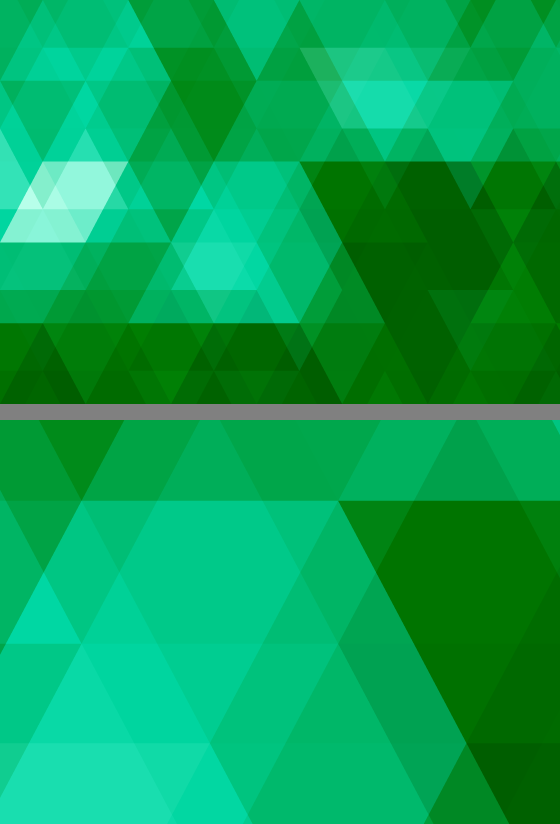
Top: the whole. Bottom: its middle third, enlarged.
Write a Shadertoy shader that draws this background.

```glsl
// Faceted green mosaic: two lattices of triangles, one a translucent copy
// shifted downwards. Each triangle takes a flat tone from a smooth light field
// sampled at its centre, plus a random offset. Edges are supersampled.

float hash(vec2 p) {
    return fract(sin(dot(p, vec2(127.1, 311.7))) * 43758.5453);
}

float spot(vec2 uv, vec2 centre, float radius) {
    vec2 d = (uv - centre) / radius;
    return exp(-dot(d, d));
}

// Broad light and shade, uv running from 0 to 1 over the canvas
float lightField(vec2 uv) {
    float tone = 0.67;
    tone += 0.27 * spot(uv, vec2(0.09, 0.53), 0.17);
    tone += 0.25 * spot(uv, vec2(0.64, 0.77), 0.12);
    tone += 0.21 * spot(uv, vec2(0.45, 0.34), 0.13);
    tone += 0.14 * spot(uv, vec2(0.16, 0.88), 0.13);
    tone -= 0.10 * spot(uv, vec2(0.38, 0.80), 0.14);
    tone -= 0.09 * spot(uv, vec2(0.72, 0.40), 0.15);
    tone += 0.10 * spot(uv, vec2(0.87, 0.22), 0.12);
    // Dark lower right block and dark bottom row
    float block = smoothstep(0.55, 0.64, uv.x) * smoothstep(0.61, 0.53, uv.y);
    float strip = smoothstep(0.27, 0.15, uv.y);
    return tone - 0.23 * max(block, strip);
}

// Deep green through emerald to pale mint
vec3 greenRamp(float tone) {
    float g = clamp(tone, 0.37, 1.0);
    return clamp(vec3(4.8 * (g - 0.85), g, 1.8 * (g - 0.49)), 0.0, 1.0);
}

// Flat colour of the triangle under p; rows are one unit high, sides one unit long
vec3 facet(vec2 p, float drop, float jitter, float seed, float widthInSides) {
    p.y += drop;
    vec2 skewed = vec2(p.x - 0.5 * p.y, p.y);
    vec2 cell = floor(skewed), f = skewed - cell;
    float pointsDown = step(1.0, f.x + f.y);
    vec2 centre = cell + (1.0 + pointsDown) / 3.0;
    centre.x += 0.5 * centre.y;
    centre.y -= drop;
    float random = hash(cell + vec2(seed, 17.0 * pointsDown)) - 0.5;
    return greenRamp(lightField(centre / vec2(widthInSides, 5.0)) + jitter * random);
}

void mainImage(out vec4 fragColor, in vec2 fragCoord) {
    vec2 latticeScale = vec2(4.723, 5.0) / iResolution.y;
    float widthInSides = iResolution.x * latticeScale.x;
    vec3 sum = vec3(0.0);
    // Sixteen samples across each pixel
    for (int i = 0; i < 16; i++) {
        vec2 offset = (vec2(i % 4, i / 4) + 0.5) / 4.0 - 0.5;
        vec2 p = (fragCoord + offset) * latticeScale;
        vec3 base = facet(p, 0.0, 0.22, 3.0, widthInSides);
        vec3 veil = facet(p, 0.59, 0.30, 41.0, widthInSides);
        sum += mix(base, veil, 0.28);
    }
    fragColor = vec4(sum / 16.0, 1.0);
}
```
